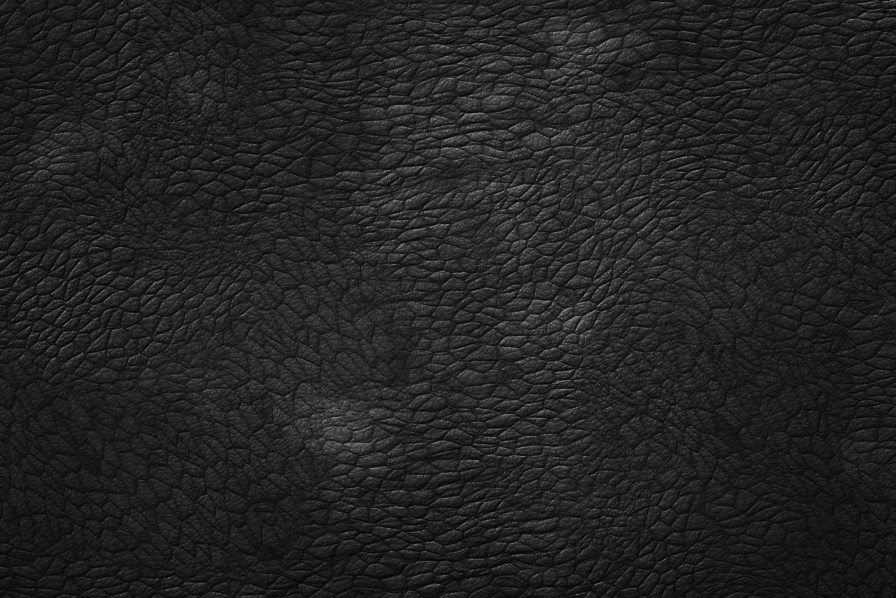
This texture is drawn by a Shadertoy shader. Its source:

```glsl
// Dark creased leather: stretched cellular noise in three directions makes
// the pebbles and furrows, blended by layered sines and lit from the top left.
// Cloudy tone, pale scuffs and a vignette shade the hide as a whole.

vec2 hash2(vec2 cell) {
    vec3 h = fract(cell.xyx * vec3(0.1031, 0.1030, 0.0973));
    h += dot(h, h.yzx + 33.33);
    return fract((h.xx + h.yz) * h.zy);
}

// Layered sines, roughly -1 to 1
float drift(vec2 p) {
    float sum = 0.0, amplitude = 0.5;
    for (int i = 0; i < 4; i++) {
        p = mat2(0.8, 0.6, -0.6, 0.8) * p * 1.7 + 2.3;
        sum += amplitude * sin(p.x + 1.3 * sin(p.y));
        amplitude *= 0.6;
    }
    return sum;
}

// Cellular noise: zero on the cell borders, rising inward
float cells(vec2 p, float angle, vec2 density) {
    float c = cos(angle), s = sin(angle);
    p = vec2(c * p.x + s * p.y, c * p.y - s * p.x) * density + 40.0;
    vec2 cell = floor(p);
    float nearest = 9.0, second = 9.0;
    for (int y = -1; y <= 1; y++) {
        for (int x = -1; x <= 1; x++) {
            vec2 neighbour = cell + vec2(x, y);
            float d = length(neighbour + hash2(neighbour) - p);
            second = min(second, max(nearest, d));
            nearest = min(nearest, d);
        }
    }
    return second - nearest;
}

// Rounded pebble with a narrow groove around it
float pebble(vec2 p, float angle, vec2 density) {
    return 1.0 - exp(-4.0 * cells(p, angle, density));
}

float hideHeight(vec2 p) {
    vec2 q = p + 0.012 * vec2(drift(p * 8.0), drift(p * 8.0 + 17.0));

    // Grain direction changes from region to region
    float level = pebble(q, 0.06, vec2(27.0, 54.0));
    float falling = pebble(q, -0.9, vec2(24.0, 52.0));
    float rising = pebble(q, 0.6, vec2(30.0, 52.0));
    float grain = mix(level, falling, smoothstep(0.0, 0.5, drift(p * 3.0)));
    grain = mix(grain, rising, smoothstep(0.15, 0.6, drift(p * 3.5 + 5.0)));

    // Long stretch furrows gather in loose bands
    float diagonal = pebble(q, -0.85, vec2(5.0, 32.0));
    float across = pebble(q, 0.12, vec2(6.0, 34.0));
    float bands = smoothstep(-0.1, 0.6, drift(p * 2.6 + 11.0));
    float furrows = mix(across, diagonal, smoothstep(-0.3, 0.3, drift(p * 2.2 + 3.0)));

    float fine = pebble(q, 0.3, vec2(80.0, 115.0));
    return 0.68 * grain + 0.22 * fine + (0.12 + 0.4 * bands) * (furrows - 0.6);
}

void mainImage(out vec4 fragColor, in vec2 fragCoord) {
    vec2 p = fragCoord / iResolution.y;
    vec2 uv = fragCoord / iResolution.xy;

    // Relief light: slopes facing the upper left are bright
    float height = hideHeight(p);
    float slope = height - hideHeight(p + 0.0026 * vec2(-0.45, 0.89));
    float relief = (1.9 + 0.6 * drift(p * 4.0 + 23.0)) * slope;

    // Broad tone, worn patches and tiny pores
    vec2 fromCentre = uv - vec2(0.52, 0.62);
    float vignette = 0.22 - 1.3 * dot(fromCentre, fromCentre);
    float clouds = 0.2 * drift(p * 3.0 + 31.0);
    float scuffs = 0.4 * smoothstep(0.45, 1.1, drift(p * 4.5 + 9.0));
    float pores = 0.5 * (cells(p, 0.5, vec2(210.0)) - 0.35);

    float exposure = relief + 0.7 * (height - 0.58) + vignette + clouds + scuffs + pores;
    float tone = 0.138 * exp(clamp(exposure, -1.6, 1.2));
    fragColor = vec4(vec3(tone), 1.0);
}
```
